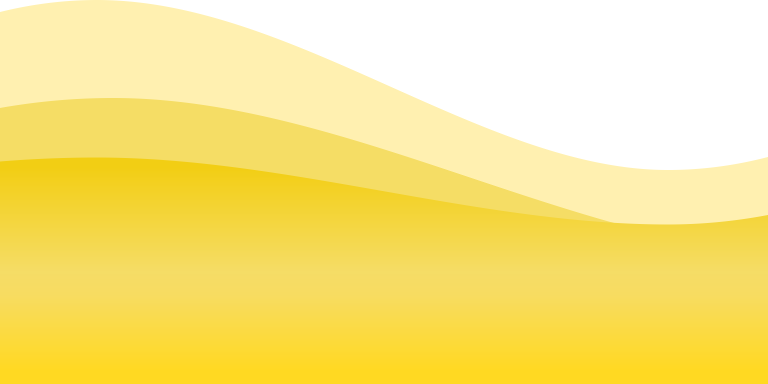
A Shadertoy shader for this background:

```glsl
// Wave turning points (x, height) in canvas fractions
const vec2 BACK_CREST    = vec2(0.1263, 1.0000);
const vec2 BACK_TROUGH   = vec2(0.8698, 0.5573);
const vec2 MIDDLE_CREST  = vec2(0.1471, 0.7448);
const vec2 MIDDLE_TROUGH = vec2(1.0768, 0.3307);
const vec2 FRONT_CREST   = vec2(0.1263, 0.5898);
const vec2 FRONT_TROUGH  = vec2(0.8698, 0.4154);

// Curvature left of the crest and right of the trough
const vec2 BACK_BEND   = vec2(1.96, 2.00);
const vec2 MIDDLE_BEND = vec2(1.20, 1.20);
const vec2 FRONT_BEND  = vec2(0.65, 1.46);
const float BACK_SKEW  = 0.03;

// Layer colours
const vec3 SKY          = vec3(1.0);
const vec3 CREAM        = vec3(1.0, 0.942, 0.690);
const vec3 STRAW        = vec3(0.961, 0.867, 0.395);
const vec3 GOLD         = vec3(0.950, 0.808, 0.080);
const vec3 PALE_GOLD    = vec3(0.961, 0.865, 0.400);
const vec3 WARM_GOLD    = vec3(0.970, 0.862, 0.380);
const vec3 BRIGHT_GOLD  = vec3(1.0, 0.850, 0.135);

// Heights of the front gradient stops, from top to bottom
const vec4 STOPS = vec4(0.5625, 0.292, 0.232, 0.036);

float ramp(float from, float to, float value) {
    return clamp((value - from) / (to - from), 0.0, 1.0);
}

// Eased descent from crest to trough, with parabolic outer ends
float waveHeight(float x, vec2 crest, vec2 trough, vec2 bend, float skew) {
    float t = ramp(crest.x, trough.x, x);
    t -= skew * t * (1.0 - t);
    float left = max(crest.x - x, 0.0);
    float right = max(x - trough.x, 0.0);
    return mix(crest.y, trough.y, smoothstep(0.0, 1.0, t))
         - bend.x * left * left + bend.y * right * right;
}

// Antialiased coverage below a wave
float below(float y, float height) {
    return clamp((height - y) * iResolution.y + 0.5, 0.0, 1.0);
}

vec3 frontColor(float y) {
    vec3 color = mix(GOLD, PALE_GOLD, ramp(STOPS.x, STOPS.y, y));
    color = mix(color, WARM_GOLD, ramp(STOPS.y, STOPS.z, y));
    return mix(color, BRIGHT_GOLD, ramp(STOPS.z, STOPS.w, y));
}

void mainImage(out vec4 fragColor, in vec2 fragCoord) {
    vec2 uv = fragCoord / iResolution.xy;

    float back = waveHeight(uv.x, BACK_CREST, BACK_TROUGH, BACK_BEND, BACK_SKEW);
    float middle = waveHeight(uv.x, MIDDLE_CREST, MIDDLE_TROUGH, MIDDLE_BEND, 0.0);
    float front = waveHeight(uv.x, FRONT_CREST, FRONT_TROUGH, FRONT_BEND, 0.0);

    // Stack the layers from back to front
    vec3 color = mix(SKY, CREAM, below(uv.y, back));
    color = mix(color, STRAW, below(uv.y, middle));
    color = mix(color, frontColor(uv.y), below(uv.y, front));

    fragColor = vec4(color, 1.0);
}
```
